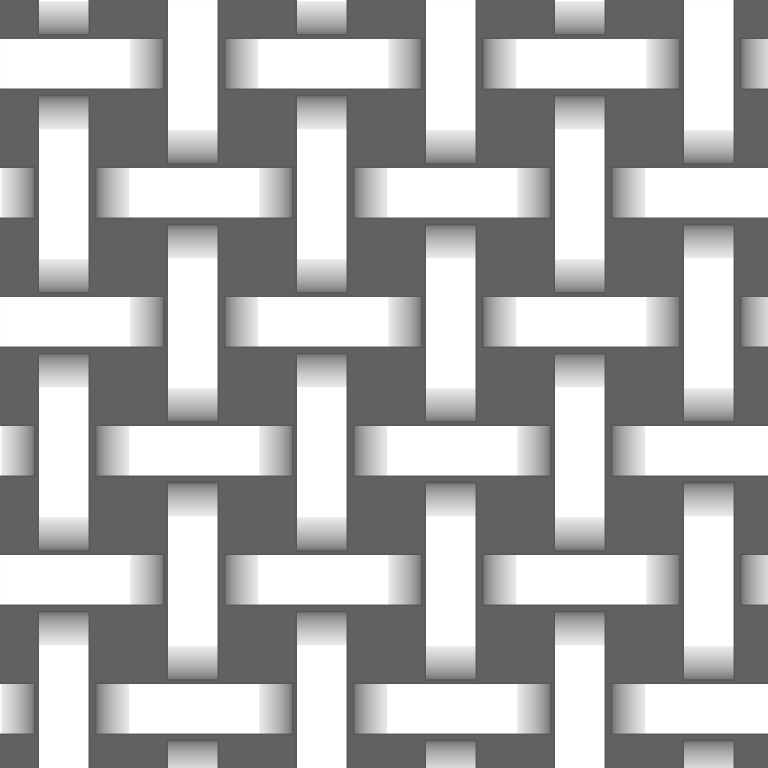
Write a Shadertoy shader that draws this pattern.

```glsl
// Plain basket weave of white strands on grey, shaded where they dip under each other.

const float CELLS = 5.953;         // strand crossings across the canvas
const float HALF_WIDTH = 0.192;    // strand sizes, in cells
const float HALF_LENGTH = 0.76;
const float FADE_LENGTH = 0.256;
const float END_SHIFT = 0.0116;    // small lag of the strand ends
const float RIM_WIDTH = 0.012;

const vec3 GROUND = vec3(0.38);
const vec3 RIM = vec3(0.345);
const vec3 STRAND = vec3(1.0);
const vec3 SHADE_DARK = vec3(0.42);
const vec3 SHADE_LIGHT = vec3(0.92);

// Antialiased coverage of a signed distance
float coverage(float dist, float pixel) {
    return clamp(0.5 - dist / pixel, 0.0, 1.0);
}

// Signed distance to an axis-aligned box
float boxDistance(vec2 p, vec2 halfSize) {
    vec2 d = abs(p) - halfSize;
    return length(max(d, 0.0)) + min(max(d.x, d.y), 0.0);
}

// Strand coordinates: x along it from its visible middle, y across it
vec2 strandCoords(float along, float across, float phase) {
    float lane = floor(across);
    float x = mod(along - 0.5 - END_SHIFT + lane + phase, 2.0) - 1.0;
    return vec2(x, across - lane - 0.5);
}

// Strand tone: white body, grey gradient toward either end
vec3 strandColor(float along, float pixel) {
    float fromEnd = HALF_LENGTH - abs(along);
    float t = clamp(fromEnd / FADE_LENGTH, 0.0, 1.0);
    vec3 shade = mix(SHADE_DARK, SHADE_LIGHT, pow(t, 0.65));
    return mix(STRAND, shade, coverage(fromEnd - FADE_LENGTH, pixel));
}

// Lay one family of strands, with a faint dark rim, over a base colour
vec3 layStrand(vec3 base, vec2 p, float pixel) {
    float dist = boxDistance(p, vec2(HALF_LENGTH, HALF_WIDTH));
    vec3 color = mix(base, RIM, coverage(dist - RIM_WIDTH, pixel));
    return mix(color, strandColor(p.x, pixel), coverage(dist, pixel));
}

void mainImage(out vec4 fragColor, in vec2 fragCoord) {
    // Cell grid counted from the top left
    vec2 uv = fragCoord / iResolution.y;
    vec2 cell = vec2(uv.x, 1.0 - uv.y) * CELLS + 0.006;
    float pixel = CELLS / iResolution.y;

    // Opposite phases make the strands alternate over and under
    vec3 color = layStrand(GROUND, strandCoords(cell.x, cell.y, 1.0), pixel);
    color = layStrand(color, strandCoords(cell.y, cell.x, 0.0), pixel);

    fragColor = vec4(color, 1.0);
}
```
